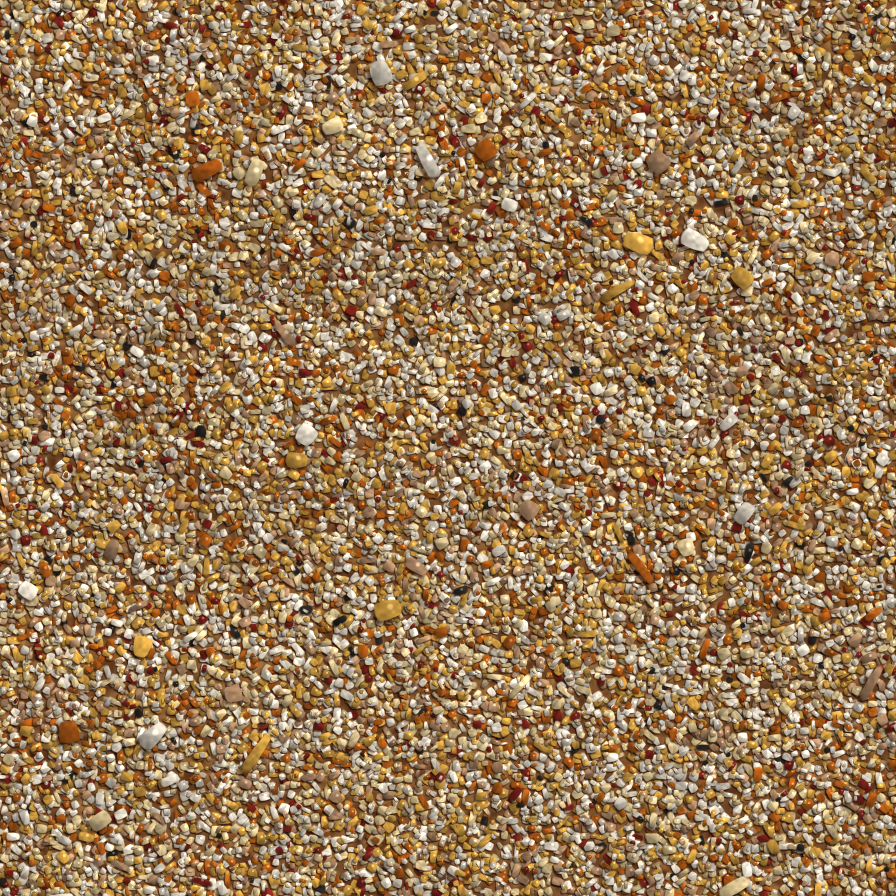
This texture is drawn by a WebGL 1 fragment shader. Its source:

```glsl
precision highp float;
uniform vec2 u_resolution;

float hash(vec2 p) {
  vec3 q = fract(p.xyx * 0.1031);
  q += dot(q, q.yzx + 33.33);
  return fract((q.x + q.y) * q.z);
}

vec3 hash3(vec2 p) {
  return vec3(hash(p), hash(p + 57.3), hash(p + 131.7));
}

float noise(vec2 p) {
  vec2 i = floor(p), f = fract(p);
  f *= f * (3.0 - 2.0 * f);
  return mix(mix(hash(i), hash(i + vec2(1, 0)), f.x),
             mix(hash(i + vec2(0, 1)), hash(i + vec2(1, 1)), f.x), f.y);
}

// Mineral and shell colours, from common quartz to rare dark chips
vec3 grainColor(float pick) {
  vec3 quartz = vec3(0.86, 0.82, 0.75), cream = vec3(0.83, 0.74, 0.55);
  vec3 gold = vec3(0.78, 0.59, 0.25), clay = vec3(0.67, 0.52, 0.39);
  vec3 rust = vec3(0.66, 0.34, 0.09), wine = vec3(0.46, 0.13, 0.10);
  vec3 c = quartz;
  c = mix(c, cream, step(0.31, pick));
  c = mix(c, gold, step(0.56, pick));
  c = mix(c, clay, step(0.75, pick));
  c = mix(c, rust, step(0.87, pick));
  c = mix(c, wine, step(0.965, pick));
  return mix(c, vec3(0.15, 0.14, 0.13), step(0.99, pick));
}

// Distance-like field of a rounded, skewed chip: 1.0 at its rim
float chip(vec2 p, vec2 size, float skew) {
  vec2 q = p / size;
  float block = max(abs(q.x), abs(q.y) + skew * q.x);
  return mix(length(q), block, 0.55);
}

// Scatters lit grains with dropped shadows over the colour below
vec3 scatter(vec3 color, vec2 uv, float scale, float density, float radius,
             float stretch, float rarity, float seed) {
  vec2 light = vec2(0.6, 0.8);
  vec2 p = uv * scale + seed;
  vec2 cell = floor(p);
  float pixel = scale / min(u_resolution.x, u_resolution.y);
  for (int j = -1; j <= 1; j++) {
    for (int i = -1; i <= 1; i++) {
      vec2 id = cell + vec2(float(i), float(j));
      vec3 place = hash3(id + seed * 1.7);
      vec3 form = hash3(id + seed * 2.3 + 211.0);
      vec3 look = hash3(id + seed * 3.1 + 419.0);
      float present = step(hash(id + seed + 613.0), density);

      float angle = place.z * 6.2832;
      float c = cos(angle), s = sin(angle);
      mat2 turn = mat2(c, -s, s, c);
      vec2 local = p - id - 0.15 - 0.7 * place.xy;
      float r = radius * mix(0.65, 1.15, form.x);
      float e = stretch * form.y * form.y;
      vec2 size = r * vec2(1.0 + e, 1.0 - 0.6 * e);
      float skew = (form.z - 0.5) * 0.7;

      float rim = chip(turn * local, size, skew);
      float shadowRim = chip(turn * (local + light * r * 0.38), size, skew);
      float shadow = present * (1.0 - smoothstep(0.75, 1.3, shadowRim));
      color *= mix(vec3(1.0), vec3(0.50, 0.42, 0.36), shadow);

      // Sloping body, one flat facet and a glint on the sunny side
      vec3 grain = grainColor(mix(look.x, sqrt(look.x), rarity));
      float slope = dot(local, light) / r;
      float facet = smoothstep(-0.1, 0.1, dot(turn * local, vec2(0.5, 0.9)) / r);
      grain *= 0.90 + 0.17 * slope + 0.28 * (look.y - 0.5);
      grain *= 1.0 + 0.16 * (facet - 0.5) * (1.0 - rarity);
      float glint = 1.0 - smoothstep(0.1, 0.42, length(local - light * r * 0.35) / r);
      grain += glint * step(0.62, look.z) * vec3(0.26, 0.26, 0.25);

      float blur = 0.75 * pixel / size.y;
      float cover = present * (1.0 - smoothstep(1.0 - blur, 1.0 + blur, rim));
      color = mix(color, grain, cover);
    }
  }
  return color;
}

void main() {
  vec2 uv = gl_FragCoord.xy / min(u_resolution.x, u_resolution.y);

  // Shaded gaps between grains
  vec3 color = mix(vec3(0.33, 0.18, 0.09), vec3(0.57, 0.40, 0.22), noise(uv * 120.0));

  // Packed sand, fine crumbs, then coarse chips and pebbles
  color = scatter(color, uv, 100.0, 0.95, 0.47, 0.6, 0.0, 11.0);
  color = scatter(color, uv, 86.0, 0.72, 0.43, 0.7, 0.0, 37.0);
  color = scatter(color, uv, 125.0, 0.38, 0.38, 0.7, 0.0, 71.0);
  color = scatter(color, uv, 50.0, 0.16, 0.29, 0.8, 0.2, 97.0);
  color = scatter(color, uv, 20.0, 0.13, 0.23, 1.1, 0.6, 143.0);

  // Grainy translucency and gentle unevenness of the surface
  color *= 0.87 + 0.26 * noise(uv * 230.0 + 9.0);
  color *= 0.93 + 0.09 * noise(uv * 7.0) + 0.10 * noise(uv * 34.0 + 5.0);
  gl_FragColor = vec4(clamp(color, 0.0, 1.0), 1.0);
}
```
